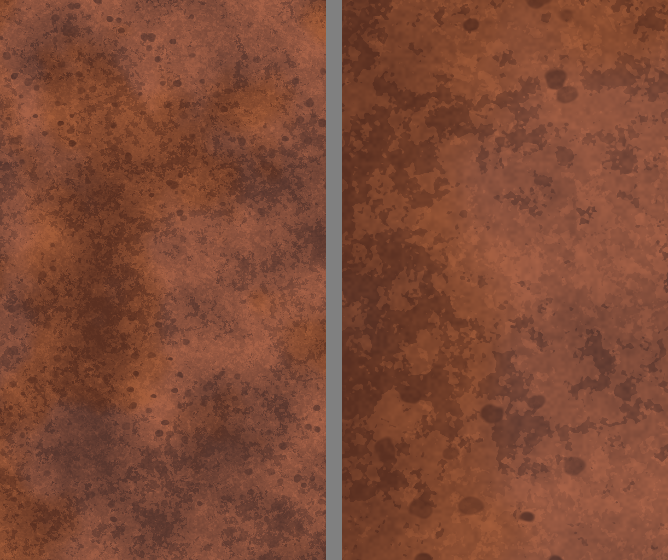
Left: the whole. Right: its middle third, enlarged.
Write a Shadertoy shader that draws this texture.

```glsl
// Mottled rust-brown leather: soft clouds, speckled dark crust, pale flecks and round spots.

// Tunable values; lengths are fractions of the canvas width
const vec3 DARK_DUSTY  = vec3(0.350, 0.214, 0.180);
const vec3 LIGHT_DUSTY = vec3(0.618, 0.362, 0.266);
const vec3 DARK_WARM   = vec3(0.355, 0.188, 0.130);
const vec3 LIGHT_WARM  = vec3(0.605, 0.340, 0.212);
const float BASE_TONE = 0.61;
const float CLOUD_SCALE = 5.5;
const float CLOUD_CONTRAST = 1.35;
const float CRUST_SCALE = 48.0;
const float CRUST_DEPTH = 0.34;
const float FLECK_SCALE = 62.0;
const float FLECK_GAIN = 0.20;
const float GRAIN = 0.42;
const float SPOT_CELLS = 20.0;
const float SPOT_CHANCE = 0.42;
const float SPOT_DEPTH = 0.50;
const float BAND_PERIOD = 0.42;
const float BAND_DEPTH = 0.06;
const float SOFT = 0.5;
const float ROUGH = 0.8;
const float TAU = 6.2831853;

float hash(vec2 p) {
    return fract(sin(dot(p, vec2(127.1, 311.7))) * 43758.5453);
}

float noise(vec2 p) {
    vec2 i = floor(p), f = fract(p);
    f = f * f * (3.0 - 2.0 * f);
    float low  = mix(hash(i), hash(i + vec2(1, 0)), f.x);
    float high = mix(hash(i + vec2(0, 1)), hash(i + vec2(1, 1)), f.x);
    return mix(low, high, f.y);
}

// Layered noise, centred on zero; a higher gain gives a rougher surface
float fbm(vec2 p, float gain) {
    float sum = 0.0, amp = 0.5;
    for (int i = 0; i < 4; i++) {
        sum += amp * (noise(p) - 0.5);
        p = mat2(1.6, 1.2, -1.2, 1.6) * p + 17.3;
        amp *= gain;
    }
    return sum;
}

// Scattered, slightly flattened spots with uneven rims
float spots(vec2 p) {
    vec2 q = p * SPOT_CELLS;
    vec2 cell = floor(q);
    float wobble = 0.09 * (noise(q * 5.0) - 0.5);
    float cover = 0.0;
    for (int y = -1; y <= 1; y++) {
        for (int x = -1; x <= 1; x++) {
            vec2 id = cell + vec2(x, y);
            float chance = SPOT_CHANCE * smoothstep(0.2, 0.7, noise(id * 0.22 + 5.0));
            float present = step(hash(id + 3.7), chance);
            vec2 centre = id + vec2(hash(id + 11.3), hash(id + 27.9));
            float radius = mix(0.13, 0.27, hash(id + 41.1));
            float stretch = mix(0.9, 1.4, hash(id + 53.7));
            float d = length((q - centre) * vec2(1.0, stretch)) - radius + wobble;
            float strength = mix(0.5, 1.0, hash(id + 67.3));
            cover = max(cover, present * strength * smoothstep(0.04, -0.04, d));
        }
    }
    return cover;
}

void mainImage(out vec4 fragColor, in vec2 fragCoord) {
    vec2 p = fragCoord / iResolution.x;
    float height = fragCoord.y / iResolution.y;

    // Broad clouds and faint vertical bands
    float cloud = fbm(p * CLOUD_SCALE + 2.4, SOFT);
    float band = cos((p.x - 0.28) * TAU / BAND_PERIOD);
    float tone = BASE_TONE + CLOUD_CONTRAST * cloud - BAND_DEPTH * band;

    // Speckled crust gathers in the shade, flecks in the light
    float patches = fbm(p * 8.0 + 31.0, SOFT) + 0.4 * cloud;
    float crust = smoothstep(0.0, 0.07, fbm(p * CRUST_SCALE, ROUGH) - 0.8 * patches - 0.09);
    float fleck = smoothstep(0.0, 0.10, fbm(p * FLECK_SCALE + 70.0, ROUGH) + 0.7 * patches - 0.14);
    tone += FLECK_GAIN * fleck * (1.0 - crust);
    tone -= CRUST_DEPTH * crust * smoothstep(-0.1, 0.5, tone);

    // Spots sink towards the darkest tone
    tone = mix(tone, min(tone, BASE_TONE - SPOT_DEPTH), spots(p));

    // Fine grain
    tone += GRAIN * (0.5 * noise(p * 130.0) + 0.5 * noise(p * 270.0 + 9.0) - 0.5);
    tone = clamp(tone, 0.0, 1.15);

    // Warmer hue drifts in towards the lower left
    float drift = fbm(p * 3.0 + 90.0, SOFT) + 0.14 * (1.0 - p.x - height);
    float warmth = smoothstep(-0.02, 0.14, drift);
    vec3 dusty = mix(DARK_DUSTY, LIGHT_DUSTY, tone);
    vec3 warm = mix(DARK_WARM, LIGHT_WARM, tone);
    fragColor = vec4(mix(dusty, warm, warmth), 1.0);
}
```
